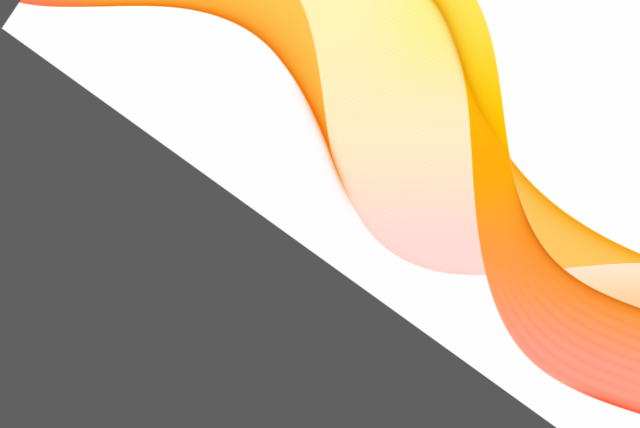
A WebGL 2 fragment shader for this background:

```glsl
#version 300 es
precision highp float;
// Two translucent silk ribbons sweep across a tilted white sheet on grey.
// Edges are chained cubic arcs in a diagonal frame: u runs down-right along
// the flow, v runs up-right across it. Masks between edges tint each fold.
uniform vec2 u_resolution;
out vec4 fragColor;

// Cubic arc between knots (u, v, slope), extended by straight tangents.
float arc(float u, vec3 a, vec3 b) {
  float h = b.x - a.x;
  float t = clamp((u - a.x) / h, 0.0, 1.0);
  float s = 1.0 - t;
  float v = s * s * (1.0 + 2.0 * t) * a.y + t * t * (3.0 - 2.0 * t) * b.y
          + h * t * s * (s * a.z - t * b.z);
  return v + min(u - a.x, 0.0) * a.z + max(u - b.x, 0.0) * b.z;
}

// Long lower edge of the pale ribbon.
float paleEdge(float u) {
  vec3 k1 = vec3(1.08, 0.92, 1.03), k2 = vec3(2.3, 2.1, 0.75);
  vec3 k3 = vec3(3.94, 2.66, -0.08), k4 = vec3(5.75, 2.15, -0.46);
  vec3 k5 = vec3(7.4, 1.64, 0.0), k6 = vec3(9.15, 2.55, 1.1);
  if (u < k1.x) return arc(u, vec3(0.27, 0.21, 0.62), k1);
  if (u < k2.x) return arc(u, k1, k2);
  if (u < k3.x) return arc(u, k2, k3);
  if (u < k4.x) return arc(u, k3, k4);
  if (u < k5.x) return arc(u, k4, k5);
  if (u < k6.x) return arc(u, k5, k6);
  return arc(u, k6, vec3(10.84, 4.52, 1.03));
}

// Left edge of the bright ribbon.
float brightEdge(float u) {
  vec3 k1 = vec3(7.03, 4.23, -0.85), k2 = vec3(8.54, 2.94, -0.76);
  vec3 k3 = vec3(10.45, 2.05, -0.1);
  if (u < k1.x) return arc(u, vec3(5.2, 5.2, -0.15), k1);
  if (u < k2.x) return arc(u, k1, k2);
  if (u < k3.x) return arc(u, k2, k3);
  return arc(u, k3, vec3(12.65, 2.71, 0.52));
}

// Right edge of the bright ribbon.
float brightFold(float u) {
  vec3 k1 = vec3(8.08, 4.18, -0.69), k2 = vec3(9.67, 3.53, -0.07);
  if (u < k1.x) return arc(u, vec3(5.72, 5.72, -0.3), k1);
  if (u < k2.x) return arc(u, k1, k2);
  return arc(u, k2, vec3(11.38, 3.98, 0.48));
}

// Upper edge of the pale ribbon, crossing over the bright one.
float paleFold(float u) {
  vec3 k1 = vec3(6.5, 4.68, -0.5), k2 = vec3(7.97, 4.23, -0.17);
  if (u < k1.x) return arc(u, vec3(5.2, 5.2, -0.15), k1);
  if (u < k2.x) return arc(u, k1, k2);
  return arc(u, k2, vec3(10.73, 4.63, 0.4));
}

float cover(float d) { return smoothstep(-0.022, 0.022, d); }

// Soft falloff on the inner side of an edge.
float rim(float d, float width) { return exp(-max(d, 0.0) / width); }

void main() {
  // Canvas spans 7.68 by 5.14 units, y measured down from the top.
  vec2 p = gl_FragCoord.xy / u_resolution * vec2(7.68, 5.14);
  p.y = 5.14 - p.y;
  float u = p.x + p.y, v = p.x - p.y;

  float dPale = v - paleEdge(u), dBright = v - brightEdge(u);
  float dFold = brightFold(u) - v, dTop = paleFold(u) - v;
  float dGold = arc(u, vec3(3.6, 3.6, -0.35), vec3(6.1, 1.95, -0.6)) - v;
  float inPale = cover(dPale) * cover(dTop);
  float inBright = cover(dBright) * cover(dFold);
  vec3 color = vec3(1.0, 0.995, 0.995);

  // Pale veil: lemon above, blush below, with a fine woven mesh.
  vec3 veil = mix(vec3(1.0, 0.96, 0.72), vec3(1.0, 0.935, 0.78), smoothstep(0.0, 1.8, p.y));
  veil = mix(veil, vec3(1.0, 0.86, 0.84), smoothstep(1.5, 3.1, p.y));
  veil.b -= 0.16 * smoothstep(4.2, 5.4, p.x) * smoothstep(1.6, 0.0, p.y);
  float mesh = sin(105.0 * (p.y - 0.62 * p.x)) * (0.6 + 0.4 * sin(75.0 * (p.x + 0.4 * p.y)));
  veil += mesh * vec3(0.0, 0.008, 0.02);
  veil = mix(veil, vec3(1.0, 0.78, 0.74), 0.35 * rim(dPale, 0.07) * smoothstep(6.0, 7.0, u));
  color = mix(color, veil, inPale);

  // Golden fold on the left, reddening toward the corner.
  vec3 gold = mix(vec3(1.0, 0.81, 0.36), vec3(0.99, 0.63, 0.18), rim(dPale, 0.4));
  gold = mix(gold, vec3(0.93, 0.38, 0.02), 0.85 * rim(dPale, 0.06));
  gold = mix(gold, vec3(1.0, 0.5, 0.4), 0.8 * smoothstep(1.6, 0.3, p.x));
  color = mix(color, gold, inPale * cover(dGold));
  float seam = rim(abs(dPale), 0.045) * smoothstep(4.2, 5.4, u) * smoothstep(6.9, 5.9, u);
  color = mix(color, vec3(0.95, 0.42, 0.04), 0.8 * seam);

  // Right flap of the pale ribbon and the light sliver beneath it.
  float pastFold = cover(-dFold) * cover(dTop);
  vec3 flap = mix(vec3(1.0, 0.79, 0.4), vec3(0.97, 0.63, 0.03), rim(dTop, 0.12));
  color = mix(color, flap, pastFold * cover(dPale));
  vec3 sliver = mix(vec3(1.0, 0.91, 0.8), vec3(1.0, 0.83, 0.63), smoothstep(3.2, 3.7, p.y));
  color = mix(color, sliver, pastFold * cover(-dPale));

  // Bright ribbon: amber flowing into salmon, lemon where it is single.
  vec3 amber = mix(vec3(1.0, 0.77, 0.04), vec3(1.0, 0.69, 0.06), smoothstep(0.6, 2.1, p.y));
  amber = mix(amber, vec3(1.0, 0.63, 0.3), smoothstep(1.9, 3.2, p.y));
  amber = mix(amber, vec3(1.0, 0.63, 0.54), smoothstep(3.0, 4.2, p.y + 0.25 * (6.1 - p.x)));
  vec3 lemon = mix(vec3(1.0, 0.91, 0.36), vec3(1.0, 0.8, 0.04), smoothstep(0.0, 1.6, p.y));
  lemon = mix(lemon, vec3(0.97, 0.66, 0.0), 0.75 * rim(-dTop, 0.14));
  amber = mix(lemon, amber, cover(dTop));
  amber += 0.012 * sin(70.0 * dBright / (dBright + dFold + 0.3)) * smoothstep(3.0, 4.0, p.y);
  float foldShade = smoothstep(8.1, 9.2, u);
  amber = mix(amber, vec3(1.0, 0.56, 0.12), 0.65 * foldShade * rim(dFold, 0.3));
  amber = mix(amber, vec3(0.82, 0.36, 0.0), 0.85 * foldShade * rim(dFold, 0.055));
  amber = mix(amber, vec3(1.0, 0.24, 0.08), 0.9 * rim(dBright, 0.07) * smoothstep(11.3, 12.2, u));
  color = mix(color, amber, inBright);
  float crease = rim(abs(dTop), 0.05) * smoothstep(8.0, 6.2, u);
  color = mix(color, vec3(0.9, 0.56, 0.0), 0.7 * crease);

  // Grey ground outside the tilted sheet.
  vec2 q = p - vec2(0.02, 0.34);
  float below = 0.811 * (q.y - 0.7207 * q.x);
  float beside = -0.811 * (q.x + 0.67 * q.y);
  float ground = smoothstep(-0.012, 0.012, max(below, beside));
  fragColor = vec4(mix(color, vec3(0.38), ground), 1.0);
}
```
